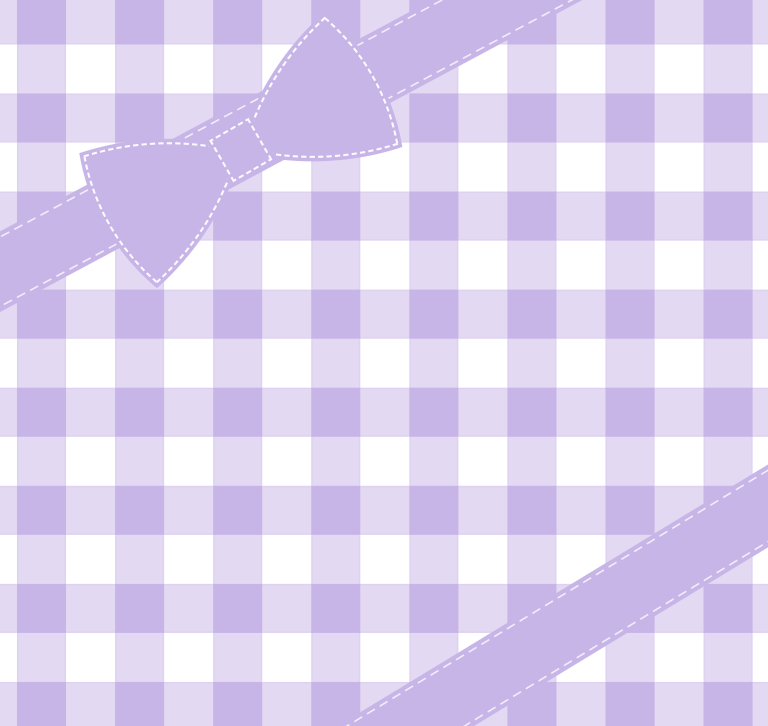
Write a Shadertoy shader that draws this pattern.

```glsl
// Lavender gingham cloth with two stitched diagonal ribbons and a bow.

const vec3 WHITE = vec3(1.0);
const vec3 PALE = vec3(0.89, 0.85, 0.95);
const vec3 LAVENDER = vec3(0.785, 0.71, 0.91);
const float CHECK = 0.1351;

// Smooth coverage of a shape from its signed distance
float fill(float d, float px) {
    return clamp(0.5 - d / px, 0.0, 1.0);
}

vec2 rotate(vec2 p, float angle) {
    float c = cos(angle), s = sin(angle);
    return vec2(c * p.x + s * p.y, c * p.y - s * p.x);
}

// Signed distance to evenly spaced stripes, half the period wide
float stripes(float x, float start) {
    return (abs(fract((x - start) / CHECK + 0.25) - 0.5) - 0.25) * CHECK;
}

// Dashed thread lying where d is zero
float stitch(float d, float along, float period, float halfWidth, float px) {
    float dash = (abs(fract(along / period) - 0.5) - 0.31) * period;
    return fill(abs(d) - halfWidth, px) * fill(dash, px);
}

vec3 gingham(vec2 p, float px) {
    float dx = stripes(p.x, 0.0234);
    float dy = stripes(p.y, -0.0069);
    float a = fill(dx, px), b = fill(dy, px);
    vec3 col = mix(WHITE, PALE, a + b - a * b);
    col = mix(col, LAVENDER, a * b);
    // Faint seams just inside the stripe edges
    float seam = max(fill(abs(dx + 0.001) - 0.001, px), fill(abs(dy + 0.001) - 0.001, px));
    return mix(col, LAVENDER, 0.18 * seam);
}

vec3 ribbon(vec3 col, vec2 p, vec2 anchor, float angle, float halfWidth, float px) {
    vec2 q = rotate(p - anchor, angle);
    float d = abs(q.y) - halfWidth;
    col = mix(col, LAVENDER, fill(d, px));
    float thread = stitch(d + 0.0068, q.x, 0.0205, 0.0011, px);
    return mix(col, WHITE, 0.75 * thread);
}

// Mirrored lobes bounded by arcs, joined by a square knot
vec3 bow(vec3 col, vec2 p, vec2 centre, float angle, float px) {
    vec2 q = abs(rotate(p - centre, angle));

    // Lobe
    vec2 sideArm = q - vec2(0.2747, -0.2788);
    vec2 endArm = q - vec2(-0.0934, 0.0);
    float side = length(sideArm) - 0.3942;
    float end = length(endArm) - 0.3077;
    float rim = max(side, end);
    float along = side > end ? atan(sideArm.x, sideArm.y) * 0.3942
                             : atan(endArm.y, endArm.x) * 0.3077;
    float lobe = max(rim, 0.03 - q.x);
    col = mix(col, LAVENDER, fill(lobe, px));
    float thread = stitch(rim + 0.0062, along, 0.0118, 0.0014, px);
    col = mix(col, WHITE, 0.95 * thread * fill(lobe, px));

    // Knot
    vec2 edge = q - vec2(0.036, 0.038);
    float knot = max(edge.x, edge.y);
    col = mix(col, LAVENDER, fill(knot, px));
    thread = stitch(knot + 0.0062, edge.x > edge.y ? q.y : q.x, 0.0118, 0.0014, px);
    return mix(col, WHITE, 0.95 * thread);
}

void mainImage(out vec4 fragColor, in vec2 fragCoord) {
    float px = 1.0 / iResolution.y;
    vec2 p = fragCoord * px;
    vec3 col = gingham(p, px);
    col = ribbon(col, p, vec2(0.0, 0.6257), 0.492, 0.049, px);
    col = ribbon(col, p, vec2(0.559, 0.0), 0.546, 0.0488, px);
    col = bow(col, p, vec2(0.3317, 0.7933), 0.522, px);
    fragColor = vec4(col, 1.0);
}
```
